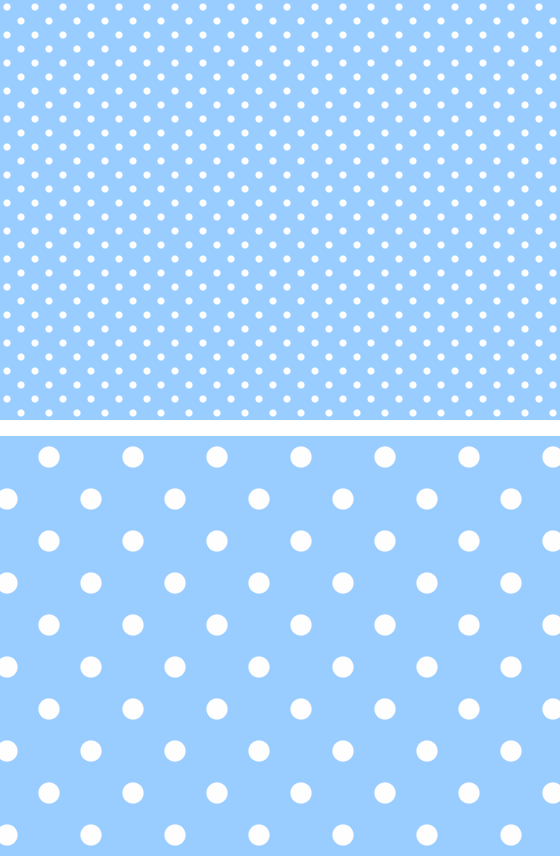
Top: the whole. Bottom: its middle third, enlarged.
Give the GLSL for this pattern, as a Shadertoy shader.

```glsl
const vec2 REPEATS = vec2(20.0, 15.0);   // whole cells across and down
const float DOT_RADIUS = 0.126;          // in cell widths
const float EDGE_PIXELS = 0.75;          // half width of the smoothed edge
const vec2 UPPER_DOT = vec2(0.25, 0.75); // dot centres within a cell
const vec2 LOWER_DOT = vec2(0.75, 0.25);
const vec3 SKY_BLUE = vec3(0.600, 0.800, 1.000);
const vec3 DOT_WHITE = vec3(0.996);

// Distance to the nearest point of a unit lattice through the given centre
float latticeDistance(vec2 p, vec2 centre) {
    return length(fract(p - centre + 0.5) - 0.5);
}

void mainImage(out vec4 fragColor, in vec2 fragCoord) {
    vec2 cell = fragCoord / iResolution.xy * REPEATS;
    float edge = EDGE_PIXELS * REPEATS.y / iResolution.y;

    // Two interleaved lattices form the staggered rows
    float centreDistance = min(latticeDistance(cell, UPPER_DOT),
                               latticeDistance(cell, LOWER_DOT));
    float dotDistance = centreDistance - DOT_RADIUS;

    float coverage = 1.0 - smoothstep(-edge, edge, dotDistance);
    fragColor = vec4(mix(SKY_BLUE, DOT_WHITE, coverage), 1.0);
}
```
